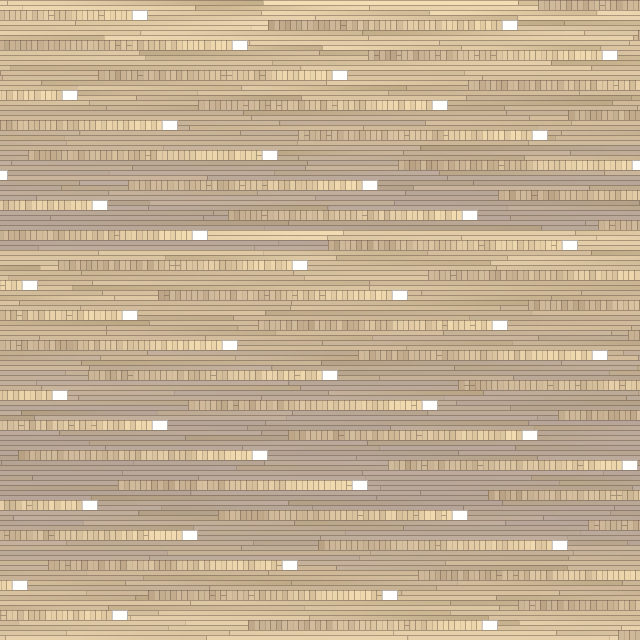
Write a WebGL 1 fragment shader that draws this pattern.

```glsl
precision highp float;

uniform vec2 u_resolution;

// Lengths are in row heights; the canvas is ROWS rows high and wide.
const float ROWS = 64.0;
const float PERIOD = 101.0;        // spacing of comets along the scan path
const float COMET_START = 53.8;
const float COMET_LENGTH = 25.0;
const float HEAD_LENGTH = 1.62;
const float TAIL_CELLS = 42.0;
const float SPLIT_CHANCE = 0.05;
const float LINE_WIDTH = 0.065;
const float LINE_STRENGTH = 0.72;
const float RESET_ROW = 23.0;      // the tone jumps back to light here
const float DARKEST_ROW = 45.0;

const vec3 CREAM = vec3(0.94, 0.855, 0.70);
const vec3 TAN = vec3(0.81, 0.725, 0.60);
const vec3 MAUVE = vec3(0.725, 0.655, 0.605);
const vec3 OLIVE = vec3(0.71, 0.63, 0.49);
const vec3 TAIL_DARK = vec3(0.69, 0.60, 0.48);
const vec3 TAIL_TAN = vec3(0.815, 0.73, 0.61);
const vec3 TAIL_LIGHT = vec3(0.95, 0.86, 0.69);
const vec3 HEAD_WHITE = vec3(1.0, 1.0, 0.995);
const vec3 LINE_COLOR = vec3(0.40, 0.33, 0.27);

float hash(vec2 p) {
  vec3 q = fract(vec3(p.xyx) * 0.1031);
  q += dot(q, q.yzx + 33.33);
  return fract((q.x + q.y) * q.z);
}

// Share of a pixel covered by a line spanning 0 to LINE_WIDTH.
float lineCover(float d, float pixel) {
  float low = max(d - 0.5 * pixel, 0.0);
  float high = min(d + 0.5 * pixel, LINE_WIDTH);
  return clamp((high - low) / pixel, 0.0, 1.0);
}

float edge(float d, float pixel) {
  return clamp(d / pixel + 0.5, 0.0, 1.0);
}

vec3 drawLine(vec3 color, float cover) {
  return mix(color, LINE_COLOR, cover * LINE_STRENGTH);
}

// Tone from 0 (cream) to 1 (mauve), with two sweeps down the canvas.
float bandTone(float row, float scan) {
  float staleStart = (RESET_ROW + 1.0) * ROWS;
  bool stale = scan >= staleStart && scan < staleStart + 0.55 * ROWS;
  if (row < RESET_ROW || stale) return min(row / RESET_ROW, 1.0);
  if (row < DARKEST_ROW) {
    return mix(0.12, 1.0, (row - RESET_ROW) / (DARKEST_ROW - RESET_ROW));
  }
  return mix(1.0, 0.12, smoothstep(DARKEST_ROW + 2.0, ROWS + 2.0, row));
}

// Long thin planks, two to a row.
vec3 planks(vec2 p, float scan, float pixel) {
  float strip = floor(p.y * 2.0);
  float plankLength = mix(13.0, 30.0, hash(vec2(strip, 3.0)));
  float u = p.x / plankLength + hash(vec2(strip, 8.0)) * 7.0;
  float along = fract(u);
  vec2 id = vec2(floor(u), strip);

  float tone = bandTone(floor(p.y), scan) + 0.28 * (hash(id + 11.0) - 0.5);
  vec3 color = mix(CREAM, TAN, smoothstep(-0.1, 0.5, tone));
  color = mix(color, MAUVE, smoothstep(0.4, 0.95, tone));

  // Olive stain fading towards one end
  float stain = hash(id + 27.0);
  float fade = hash(id + 41.0) < 0.5 ? along : 1.0 - along;
  color = mix(color, OLIVE, 0.75 * stain * stain * smoothstep(0.0, 1.0, fade));
  color *= 0.98 + 0.04 * hash(id + 59.0);

  float seams = lineCover(fract(p.y * 2.0) * 0.5, pixel);
  seams = max(seams, lineCover(along * plankLength, pixel));
  return drawLine(color, seams);
}

// Short cells brightening towards a white head.
vec3 comet(float pos, float id, float y, float pixel) {
  float tailLength = COMET_LENGTH - HEAD_LENGTH;
  float cellWidth = tailLength / TAIL_CELLS;
  float index = floor(pos / cellWidth);
  float glow = clamp(index / TAIL_CELLS, 0.0, 1.0);
  float wear = hash(vec2(index, id + 5.0));

  vec3 color = mix(TAIL_TAN, TAIL_LIGHT, smoothstep(0.1, 1.0, glow));
  color = mix(color, TAIL_DARK, wear * wear * mix(0.75, 0.3, glow));
  float seams = lineCover(pos - index * cellWidth, pixel);
  if (hash(vec2(index + 70.0, id)) < SPLIT_CHANCE) {
    seams = max(seams, lineCover(y - 0.5, pixel));
  }
  color = drawLine(color, seams);

  color = mix(color, HEAD_WHITE, edge(pos - tailLength, pixel));
  float rim = max(lineCover(pos - tailLength, pixel), lineCover(y, pixel));
  rim = max(rim, lineCover(COMET_LENGTH - pos, pixel));
  return drawLine(color, rim);
}

void main() {
  vec2 p = gl_FragCoord.xy / u_resolution * ROWS;
  p.y = ROWS - p.y;
  float pixel = ROWS / u_resolution.y;

  // Comets follow one path that runs along each row and on to the next.
  float scan = floor(p.y) * ROWS + p.x;
  float turn = (scan - COMET_START - 0.5 * COMET_LENGTH) / PERIOD + 0.5;
  float offset = (fract(turn) - 0.5) * PERIOD;
  float mask = edge(0.5 * COMET_LENGTH - abs(offset), pixel);

  vec3 color = planks(p, scan, pixel);
  vec3 streak = comet(offset + 0.5 * COMET_LENGTH, floor(turn), fract(p.y), pixel);
  gl_FragColor = vec4(mix(color, streak, mask), 1.0);
}
```
